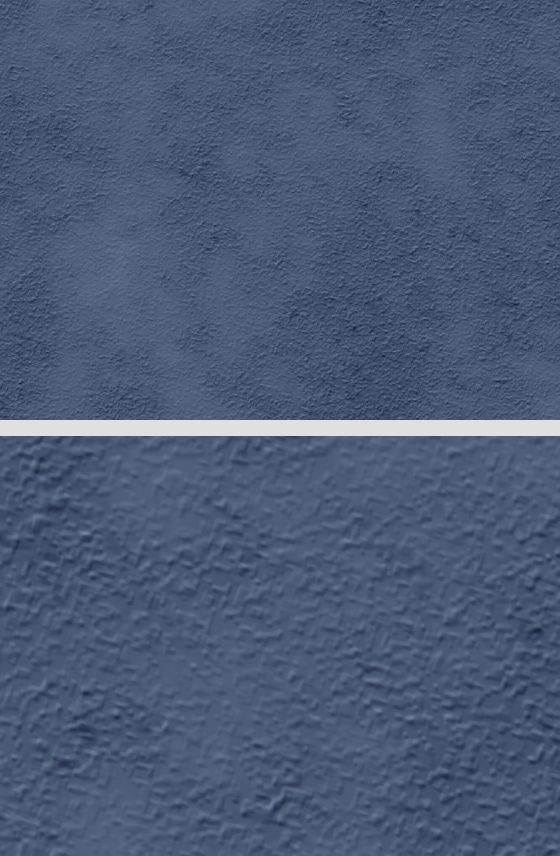
Top, the full canvas; bottom, a detail of the centre.
Write a Shadertoy shader that draws this texture.

```glsl
const vec3 BASE_BLUE = vec3(0.296, 0.350, 0.456);
const vec3 SHADE_TINT = vec3(0.97, 1.04, 0.95);
const vec2 CLOUD_SCALE = vec2(3.6, 2.7);
const float CLOUD_DEPTH = 0.145;
const vec2 MOTTLE_SCALE = vec2(17.0, 23.0);
const float MOTTLE_DEPTH = 0.075;
const vec2 COARSE_GRAIN = vec2(125.0, 165.0);
const vec2 FINE_GRAIN = vec2(195.0, 235.0);
const vec2 LIGHT_STEP = vec2(-0.0012, 0.0034);
const vec2 BUMP_RANGE = vec2(0.42, 0.95);
const float SMOOTH_RELIEF = 0.095;
const float ROUGH_RELIEF = 0.180;
const vec2 PIT_SCALE = vec2(72.0, 98.0);
const float PIT_DEPTH = 0.055;
const mat2 TURN = mat2(0.8, 0.6, -0.6, 0.8);
const mat2 TILT = mat2(0.96, 0.28, -0.28, 0.96);

float hash(vec2 p) {
    vec3 q = fract(vec3(p.xyx) * 0.1031);
    q += dot(q, q.yzx + 33.33);
    return fract((q.x + q.y) * q.z);
}

float noise(vec2 p) {
    vec2 cell = floor(p);
    vec2 f = fract(p);
    f = f * f * (3.0 - 2.0 * f);
    float low = mix(hash(cell), hash(cell + vec2(1.0, 0.0)), f.x);
    float high = mix(hash(cell + vec2(0.0, 1.0)), hash(cell + 1.0), f.x);
    return mix(low, high, f.y);
}

// Layered noise centred on zero
float clouds(vec2 p) {
    float sum = 0.0;
    float weight = 0.5;
    for (int i = 0; i < 5; i++) {
        sum += weight * (noise(p) - 0.5);
        p = TURN * p * 2.03 + 17.3;
        weight *= 0.5;
    }
    return sum;
}

// Separate sand grains standing on flat plaster
float grainHeight(vec2 p) {
    float coarse = noise(TURN * p * COARSE_GRAIN.x + 240.0);
    float flat_ = noise(p * COARSE_GRAIN + 40.0);
    float fine = noise(TILT * (p * FINE_GRAIN) + 90.0);
    coarse = smoothstep(BUMP_RANGE.x, BUMP_RANGE.y, mix(coarse, flat_, 0.6) * 1.15 - 0.06);
    fine = smoothstep(BUMP_RANGE.x, BUMP_RANGE.y, fine);
    return 0.55 * coarse + 0.45 * fine;
}

void mainImage(out vec4 fragColor, in vec2 fragCoord) {
    vec2 p = fragCoord / iResolution.y;

    // Broad worn patches: rough ones are darker
    float patches = clouds(p * CLOUD_SCALE + 5.0);
    float mottle = clouds(TILT * p * MOTTLE_SCALE + 60.0);
    float rough = smoothstep(-0.16, 0.16, patches + 0.6 * mottle);
    float shade = -CLOUD_DEPTH * patches - MOTTLE_DEPTH * mottle;

    // Grains lit from above
    float slope = grainHeight(p) - grainHeight(p + LIGHT_STEP);
    shade += slope * mix(SMOOTH_RELIEF, ROUGH_RELIEF, rough);

    // Scattered dark pits
    float pit = smoothstep(0.76, 0.95, noise(TILT * p * PIT_SCALE + 130.0));
    shade -= PIT_DEPTH * pit * rough;

    fragColor = vec4(BASE_BLUE + SHADE_TINT * shade, 1.0);
}
```
